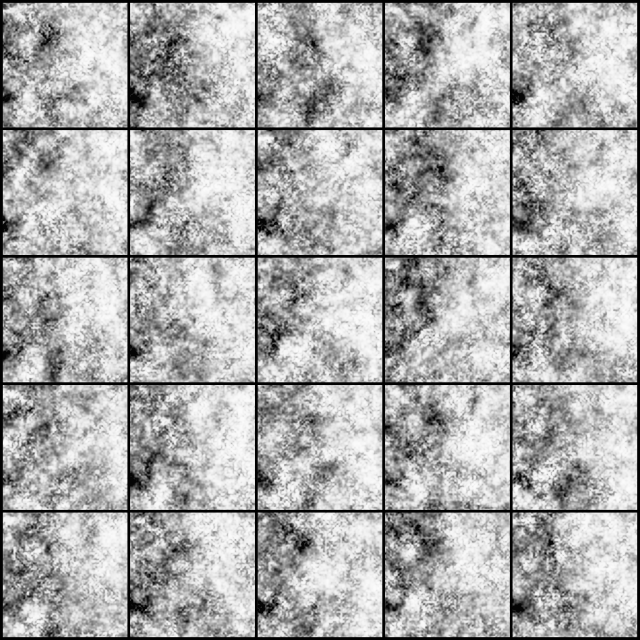
Reproduce this pattern procedurally as a WebGL 1 fragment shader.

```glsl
precision highp float;
// A five by five grid of grainy grey tiles divided by thin black lines.
// All tiles share one soft light and dark layout and some common mottling;
// each adds its own cloud noise and patchy fine grain.

#define TILES 5.0
#define LINE_WIDTH 0.0043
#define LINE_GREY 0.005
#define LIGHT_GREY 0.88
#define LEFT_SHADE 0.29
#define BOTTOM_SHADE 0.14
#define SHARED_MOTTLE 0.50
#define TILE_MOTTLE 0.62
#define GRAIN_CELLS 64.0
#define GRAIN 0.40
#define WEAVE 0.035

uniform vec2 u_resolution;

float hash(vec2 p) {
  vec3 q = fract(vec3(p.xyx) * 0.1031);
  q += dot(q, q.yzx + 33.33);
  return fract((q.x + q.y) * q.z);
}

// Smooth value noise, centred on zero.
float noise(vec2 p) {
  vec2 i = floor(p);
  vec2 f = fract(p);
  f = f * f * (3.0 - 2.0 * f);
  float low = mix(hash(i), hash(i + vec2(1.0, 0.0)), f.x);
  float high = mix(hash(i + vec2(0.0, 1.0)), hash(i + 1.0), f.x);
  return mix(low, high, f.y) - 0.5;
}

float clouds(vec2 p) {
  float sum = 0.0;
  float weight = 0.5;
  for (int octave = 0; octave < 4; octave++) {
    sum += weight * noise(p);
    p = p * 2.03 + vec2(17.3, 9.1);
    weight *= 0.92;
  }
  return sum;
}

// Round soft spot, one at its centre.
float spot(vec2 p, vec2 centre, float radius) {
  vec2 d = (p - centre) / radius;
  return exp(-dot(d, d));
}

// Layout common to every tile, gently warped by its seed.
float layout(vec2 p, vec2 seed) {
  vec2 warped = p + 0.22 * vec2(noise(p * 4.0 + seed), noise(p * 4.0 + seed + 31.7));
  float left = 1.0 - smoothstep(0.26, 0.64, warped.x + 0.12 * (warped.y - 0.5));
  left *= mix(0.35, 1.0, smoothstep(0.06, 0.36, warped.y));
  float bottom = 1.0 - smoothstep(0.20, 0.46, warped.y);
  float grey = LIGHT_GREY - LEFT_SHADE * left - BOTTOM_SHADE * bottom * (1.0 - 0.5 * left);
  grey -= 0.20 * spot(warped, vec2(0.31, 0.69), 0.07);
  grey -= 0.16 * spot(warped, vec2(0.05, 0.63), 0.06);
  grey -= 0.20 * spot(warped, vec2(0.75, 0.83), 0.05);
  grey += 0.22 * spot(p, vec2(0.06, 0.34), 0.05);
  return grey - 0.55 * spot(p, vec2(0.03, 0.23), 0.052);
}

float tileGrey(vec2 p, vec2 tile) {
  vec2 seed = tile * 83.0 + 11.0;
  float grey = layout(p, seed);
  float contrast = mix(1.25, 0.85, smoothstep(0.5, 0.85, grey));

  // Mottling, partly common and partly unique to the tile.
  float mottle = SHARED_MOTTLE * clouds(p * 5.0 + 3.7);
  mottle += TILE_MOTTLE * clouds(p * 5.5 + seed);

  // Fine grain and a faint checked weave, both stronger in patches.
  vec2 g = p * GRAIN_CELLS;
  float patchy = smoothstep(-0.30, 0.35, noise(p * 9.0 + seed + 51.0));
  float grain = GRAIN * noise(g + seed * 3.0) * mix(0.5, 1.3, patchy);
  float weave = WEAVE * patchy * sin(3.14159 * g.x) * sin(3.14159 * g.y);

  grey += contrast * (mottle + grain + weave);
  // Roll highlights off below white.
  float over = max(grey - 0.82, 0.0);
  return clamp(min(grey, 0.82) + 0.17 * (1.0 - exp(-over / 0.17)), 0.02, 1.0);
}

void main() {
  vec2 uv = gl_FragCoord.xy / u_resolution;
  float period = (1.0 - LINE_WIDTH) / TILES;
  vec2 grid = (uv - 0.5 * LINE_WIDTH) / period;
  vec2 local = fract(grid) * period;
  vec2 p = (local - 0.5 * LINE_WIDTH) / (period - LINE_WIDTH);
  float grey = tileGrey(p, floor(grid));

  // Black dividing lines, smoothed over one pixel.
  vec2 toLine = min(local, period - local) - 0.5 * LINE_WIDTH;
  vec2 pixel = 1.0 / u_resolution;
  vec2 inside = smoothstep(-0.5 * pixel, 0.5 * pixel, toLine);
  grey = mix(LINE_GREY, grey, inside.x * inside.y);
  gl_FragColor = vec4(vec3(grey), 1.0);
}
```
